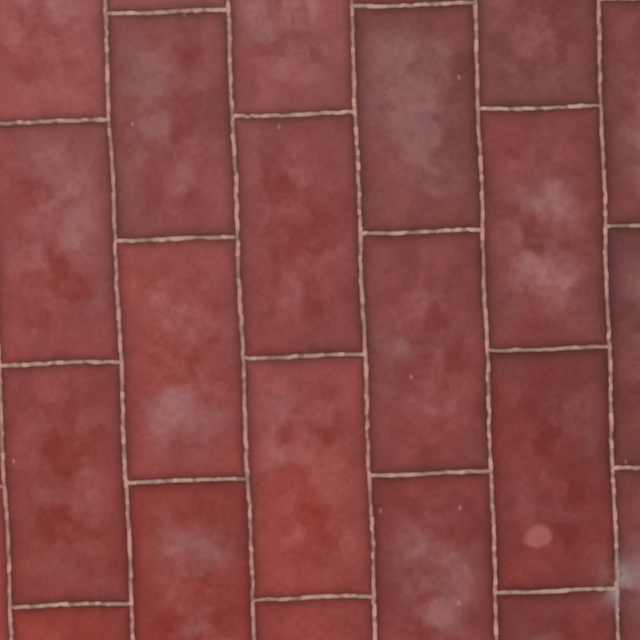
Write a Shadertoy shader that draws this texture.

```glsl
#define TILE vec2(0.1895, 0.378)    // column width, tile length
#define ORIGIN vec2(0.0189, 0.0518) // first joint crossing
#define LEAN vec2(0.0489, 0.029)    // slant of the columns and rows
#define JOINT 0.0031                // half width of the grout
#define RED vec3(0.56, 0.21, 0.18)
#define DULL vec3(0.40, 0.205, 0.20)
#define HAZE vec3(0.61, 0.43, 0.43)
#define GROUT vec3(0.69, 0.53, 0.49)
#define CHIP vec2(0.84, 0.163)
#define SMUDGE vec2(0.968, 0.087)

vec3 hash3(vec2 p) {
    vec3 q = fract(p.xyx * vec3(0.1031, 0.1030, 0.0973));
    q += dot(q, q.yzx + 33.33);
    return fract((q.xxy + q.yzz) * q.zyx);
}

// Smooth cellular noise: scattered points blend their random values
float cellNoise(vec2 p) {
    vec2 cell = floor(p), f = p - cell;
    float sum = 0.0, total = 0.0;
    for (int j = -1; j <= 1; j++)
    for (int i = -1; i <= 1; i++) {
        vec2 offset = vec2(i, j);
        vec3 h = hash3(cell + offset + 50.0);
        vec2 d = offset + h.xy - f;
        float w = exp(-6.0 * dot(d, d));
        sum += w * h.z;
        total += w;
    }
    return sum / total;
}

float clouds(vec2 p) {
    float sum = 0.0, amp = 0.5;
    for (int i = 0; i < 4; i++) {
        sum += amp * cellNoise(p);
        p = mat2(1.6, 1.2, -1.2, 1.6) * p + 7.3;
        amp *= 0.5;
    }
    return sum / 0.9375;
}

// Rare pale flecks
float flecks(vec2 p) {
    vec2 cell = floor(p);
    vec3 h = hash3(cell + 91.0);
    vec2 d = p - cell - 0.25 - 0.5 * h.xy;
    return step(0.93, h.z) * smoothstep(0.07, 0.01, length(d * vec2(1.2, 0.8)));
}

void mainImage(out vec4 fragColor, in vec2 fragCoord) {
    vec2 uv = fragCoord / iResolution.xy;
    float soft = 0.0012 + 0.7 / iResolution.y;

    // Slightly wavering, leaning grid with alternate columns half a tile apart
    vec2 wobble = 0.0016 * (vec2(cellNoise(uv * 60.0), cellNoise(uv * 60.0 + 31.0)) - 0.5)
                + 0.0010 * sin(uv.yx * vec2(23.0, 31.0) + 1.0);
    vec2 p = uv + wobble;
    float column = (p.x - ORIGIN.x + LEAN.x * p.y) / (TILE.x + 0.0033 * p.y);
    float row = (p.y - ORIGIN.y - LEAN.y * p.x) / TILE.y
              + 0.06 * smoothstep(0.82, 0.97, p.y);
    row -= 0.5 * mod(floor(column), 2.0);
    vec2 grid = vec2(column, row);
    vec2 id = floor(grid), local = grid - id;
    vec2 edge = min(local, 1.0 - local) * TILE;
    float dist = min(edge.x, edge.y);
    vec3 rnd = hash3(id + 17.0);

    // Clay: redder at lower left, duller at upper right
    vec2 q = uv + rnd.xy * 3.0;
    float cloud = clouds(q * 8.0);
    float mottle = clouds(q * 26.0 + 5.0);
    float dullness = 0.72 * uv.x + 0.45 * uv.y - 0.15 + 0.22 * (rnd.x - 0.5);
    dullness += 0.7 * (cloud - 0.5);
    vec3 color = mix(RED, DULL, clamp(dullness, 0.0, 1.0));

    // Worn haze, strongest in tile centres and toward the upper left
    float centre = smoothstep(0.0, 0.075, edge.x) * smoothstep(0.0, 0.12, edge.y);
    float upperLeft = smoothstep(0.9, 0.1, length(uv - vec2(0.15, 0.9)));
    float haze = 0.16 + 0.12 * rnd.y + 0.2 * upperLeft;
    haze += centre * (0.6 * smoothstep(0.45, 0.8, cloud) + 0.7 * (mottle - 0.5));
    color = mix(color, HAZE, clamp(haze, 0.04, 0.75));
    color *= 0.94 + 0.12 * rnd.z + 0.16 * (mottle - 0.5);
    color *= 1.0 + 0.06 * (cellNoise(uv * 170.0) - 0.5);
    color = mix(color, vec3(0.72, 0.52, 0.49), 0.55 * flecks(uv * 13.0));

    // Dark rim beside the joints
    color *= 1.0 - 0.32 * exp(-max(dist - JOINT, 0.0) / 0.007);

    // Chipped spot
    float chip = length((uv - CHIP) * vec2(1.0, 1.1)) + 0.03 * (mottle - 0.5);
    color = mix(color, vec3(0.68, 0.43, 0.40), 0.65 * smoothstep(0.025, 0.012, chip));

    // Grainy grout, paler along the rows
    float grain = cellNoise(uv * 110.0);
    float halfWidth = JOINT * (0.8 + 0.4 * grain);
    float joint = 1.0 - smoothstep(halfWidth - soft, halfWidth + soft, dist);
    vec3 grout = GROUT * (0.82 + 0.36 * grain);
    grout *= edge.x < edge.y ? vec3(1.0, 0.97, 0.97) : vec3(0.96, 1.02, 0.98);
    color = mix(color, grout, 0.92 * joint);

    // Grey mortar smudge over a crossing
    vec2 s = (uv - SMUDGE) * vec2(1.0, 0.75);
    float smudge = exp(-dot(s, s) / 0.0008) * smoothstep(0.25, 0.7, mottle);
    color = mix(color, vec3(0.60, 0.53, 0.53), smudge);

    fragColor = vec4(clamp(color, 0.0, 1.0), 1.0);
}
```
